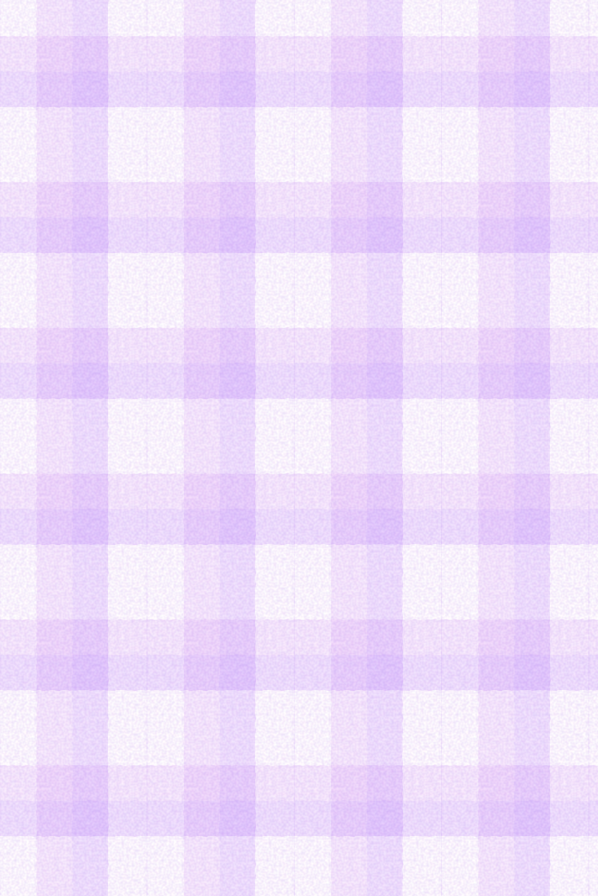
A Shadertoy shader for this pattern:

```glsl
const vec2 REPEATS = vec2(4.06, 6.144);
const vec2 FIRST_BAND = vec2(0.248, 0.248);
const vec3 PAPER = vec3(0.973, 0.946, 0.988);
const vec3 PINK_DYE = vec3(0.972, 0.930, 0.994);
const vec3 VIOLET_DYE = vec3(0.946, 0.897, 0.997);
const float BAND_WIDTH = 0.243;
const float SEAM_POSITION = 0.75;

vec2 randomGradient(vec2 p) {
    float h = fract(sin(dot(p, vec2(127.1, 311.7))) * 43758.55);
    float angle = 6.2832 * h;
    return vec2(cos(angle), sin(angle));
}

// Gradient noise that wraps after `period` lattice cells
float gradientNoise(vec2 p, vec2 period) {
    vec2 i = floor(p), f = fract(p);
    vec2 u = f * f * f * (f * (f * 6.0 - 15.0) + 10.0);
    vec2 e = vec2(0.0, 1.0);
    float a = dot(randomGradient(mod(i, period)), f);
    float b = dot(randomGradient(mod(i + e.yx, period)), f - e.yx);
    float c = dot(randomGradient(mod(i + e.xy, period)), f - e.xy);
    float d = dot(randomGradient(mod(i + e.yy, period)), f - e.yy);
    return mix(mix(a, b, u.x), mix(c, d, u.x), u.y);
}

float tileNoise(vec2 cell, vec2 period) {
    return gradientNoise(cell * period, period);
}

// Coverage of a band repeating once per unit
float band(float x, float center, float width, float blur) {
    float d = abs(fract(x - center + 0.5) - 0.5) - 0.5 * width;
    return 1.0 - smoothstep(-blur, blur, d);
}

// Adjacent pink and violet bands along one axis
vec3 dyeBands(float x, float blur) {
    float pink = band(x, 0.5 * BAND_WIDTH, BAND_WIDTH, blur);
    float violet = band(x, 1.5 * BAND_WIDTH, BAND_WIDTH, blur);
    return mix(vec3(1.0), PINK_DYE, pink) * mix(vec3(1.0), VIOLET_DYE, violet);
}

// Fine speckle, soft mottling and thin creases
float paperGrain(vec2 cell) {
    float speckle = tileNoise(cell, vec2(59.0));
    float mottle = tileNoise(cell + 0.37, vec2(31.0, 27.0));
    vec2 bend = 0.03 * vec2(tileNoise(cell, vec2(9.0)), tileNoise(cell + 0.5, vec2(9.0)));
    float crease = 1.0 - smoothstep(0.0, 0.07, abs(tileNoise(cell + bend, vec2(8.0, 13.0))));
    return 0.75 * speckle + 0.4 * mottle - 0.07 * crease;
}

void mainImage(out vec4 fragColor, in vec2 fragCoord) {
    vec2 uv = fragCoord / iResolution.xy;
    vec2 cell = vec2(uv.x, 1.0 - uv.y) * REPEATS - FIRST_BAND;
    vec2 blur = 0.6 * REPEATS / iResolution.xy;

    // Woven bands with slightly ragged edges
    vec2 ragged = cell + 0.009 * vec2(tileNoise(cell, vec2(23.0)), tileNoise(cell + 0.21, vec2(29.0)));
    vec3 color = PAPER * dyeBands(ragged.x, blur.x) * dyeBands(ragged.y, blur.y);

    // Faint vertical seam between tiles
    float seam = band(cell.x, SEAM_POSITION, 0.008, blur.x);
    float seamFade = 0.7 + 0.6 * tileNoise(cell, vec2(3.0, 11.0));
    color *= mix(vec3(1.0), vec3(0.965, 0.94, 0.995), seam * seamFade);

    // Paper texture and a subtle drift of hue
    color *= 1.0 + paperGrain(cell) * vec3(0.06, 0.1, 0.016);
    color.r += 0.018 * tileNoise(cell + 0.63, vec2(37.0));
    fragColor = vec4(clamp(color, 0.0, 1.0), 1.0);
}
```
